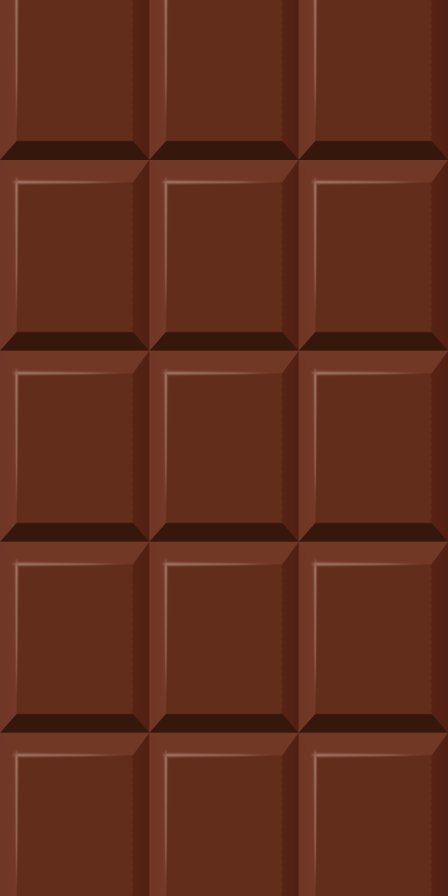
Reproduce this pattern procedurally as a Shadertoy shader.

```glsl
// Chocolate bar: a grid of bevelled blocks, three across, seen from above.
// Each block is split into four mitred bevels around a flat panel by comparing
// normalised edge depths; tapering glints lie on the panel's top and left rims.

const vec2 PITCH = vec2(1.0 / 3.0, 0.4263);   // block size, in canvas widths
const float FIRST_SEAM = 0.3568;              // first full row, from the top
const vec2 BEVEL_NEAR = vec2(0.0370, 0.0500); // left and top bevel widths
const vec2 BEVEL_FAR = vec2(0.0365, 0.0420);  // right and bottom bevel widths
const float SOFTNESS = 0.0016;
const int SAMPLES = 3;

const vec3 PANEL = vec3(0.383, 0.178, 0.100);
const vec3 LIT = vec3(0.445, 0.218, 0.150);
const vec3 SHADE = vec3(0.332, 0.130, 0.078);
const vec3 DARK = vec3(0.208, 0.090, 0.048);
const vec3 GLINT = vec3(0.660, 0.490, 0.430);

// Soft coverage of the region where the distance is positive.
float cover(float dist, float soft) {
    return smoothstep(-soft, soft, dist);
}

// A rim light that thins and fades as "along" runs from 0 to 1.
float glint(float across, float along, float width) {
    float taper = 1.0 - clamp(along, 0.0, 1.0);
    float w = width * mix(0.45, 1.0, taper);
    float ends = smoothstep(-0.05, 0.02, along) * smoothstep(0.0, 0.45, taper);
    return exp(-across * across / (w * w)) * ends * mix(0.55, 1.0, taper);
}

// Small dark nicks repeated along a vertical line.
float nicks(float across, float along, float spacing) {
    float dash = abs(fract(along / spacing) - 0.5);
    return smoothstep(0.30, 0.15, dash) * exp(-across * across / (0.0025 * 0.0025));
}

// Colour of one block; q runs right and down from its top left corner.
vec3 block(vec2 q) {
    vec2 near = q / BEVEL_NEAR;
    vec2 far = (PITCH - q) / BEVEL_FAR;
    float soft = SOFTNESS / BEVEL_NEAR.x;

    // Bevels, each claiming the points closest to its own edge
    vec3 col = mix(LIT * 0.98, LIT * 1.02, clamp(near.x, 0.0, 1.0));
    float depth = near.x;
    col = mix(col, LIT, cover(depth - near.y, soft));
    depth = min(depth, near.y);
    vec3 side = mix(SHADE * 0.96, SHADE * 1.03, clamp(far.x, 0.0, 1.0));
    col = mix(col, side, cover(depth - far.x, soft));
    depth = min(depth, far.x);
    col = mix(col, DARK, cover(depth - far.y, soft));
    depth = min(depth, far.y);

    // Flat panel and its slightly uneven right rim
    col = mix(col, PANEL, cover(depth - 1.0, soft));
    vec2 inner = PITCH - BEVEL_NEAR - BEVEL_FAR;
    vec2 r = q - BEVEL_NEAR;
    float rim = step(0.0, r.y) * step(r.y, inner.y);
    col = mix(col, SHADE * 0.9, 0.35 * rim * nicks(r.x - inner.x, q.y, 0.016));

    // Rim lights
    float top = glint(r.y, r.x / inner.x, 0.0042);
    float left = glint(r.x, r.y / inner.y, 0.0034);
    return mix(col, GLINT, 0.85 * max(top, left));
}

// Repeats the block over the canvas; p is measured from the top left.
vec3 chocolate(vec2 p) {
    vec2 cell = (p - vec2(0.0, FIRST_SEAM)) / PITCH;
    return block(fract(cell) * PITCH);
}

void mainImage(out vec4 fragColor, in vec2 fragCoord) {
    // Average a small grid of samples to smooth the seams
    vec3 sum = vec3(0.0);
    for (int j = 0; j < SAMPLES; j++) {
        for (int i = 0; i < SAMPLES; i++) {
            vec2 jitter = (vec2(i, j) + 0.5) / float(SAMPLES) - 0.5;
            vec2 uv = (fragCoord + jitter) / iResolution.xy;
            sum += chocolate(vec2(uv.x, 2.0 * (1.0 - uv.y)));
        }
    }
    fragColor = vec4(sum / float(SAMPLES * SAMPLES), 1.0);
}
```
